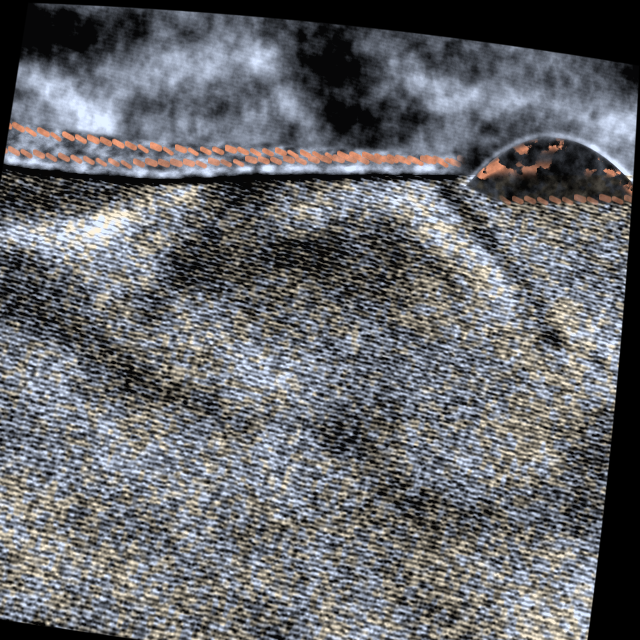
Write a Shadertoy shader that draws this texture.

```glsl
#define TWILL_FREQ 132.0
#define TWILL_SLOPE 0.27
#define TWILL_DEPTH 0.15
#define GRAIN_DEPTH 0.62
#define STITCH_STEP 0.0195
#define THREAD_COLOR vec3(0.86, 0.57, 0.44)
#define SKY_TINT vec3(0.93, 1.0, 1.13)
#define SAND_TINT vec3(1.06, 1.0, 0.88)

float hash(vec2 p) {
    vec3 q = fract(p.xyx * vec3(0.1031, 0.1030, 0.0973));
    q += dot(q, q.yzx + 33.33);
    return fract((q.x + q.y) * q.z);
}

float noise(vec2 p) {
    vec2 i = floor(p), f = fract(p);
    f = f * f * (3.0 - 2.0 * f);
    return mix(mix(hash(i), hash(i + vec2(1, 0)), f.x),
               mix(hash(i + vec2(0, 1)), hash(i + vec2(1, 1)), f.x), f.y);
}

float fbm(vec2 p) {
    float sum = 0.0, amp = 0.5;
    for (int i = 0; i < 5; i++) {
        sum += amp * noise(p);
        p = mat2(1.6, 1.2, -1.2, 1.6) * p + 7.3;
        amp *= 0.5;
    }
    return sum;
}

float segment(vec2 p, vec2 a, vec2 b) {
    vec2 d = b - a;
    return length(p - a - d * clamp(dot(p - a, d) / dot(d, d), 0.0, 1.0));
}

// Soft ridge of width w between two points
float fold(vec2 p, vec2 a, vec2 b, float w) {
    float d = segment(p, a, b) / w;
    return exp(-d * d);
}

// Row of slanted stitches; y is the height above the row
float stitches(float x, float y, float seed, float aa) {
    float cell = floor(x / STITCH_STEP);
    float jitter = hash(vec2(cell, seed)) - 0.5;
    vec2 q = vec2((fract(x / STITCH_STEP) - 0.5) * STITCH_STEP, y - 0.004 * jitter);
    float d = segment(q, vec2(-0.006, 0.003), vec2(0.005, -0.002 + 0.003 * jitter));
    return 1.0 - smoothstep(-aa, aa, d - 0.0042 - 0.002 * jitter);
}

float seamLine(float x) {
    float dip = (x - 0.25) / 0.11;
    return 0.726 + 0.018 * exp(-12.0 * x) - 0.007 * exp(-dip * dip);
}

// Smooth, mottled cloth above the seam
float upperCloth(vec2 p, vec2 w) {
    float s = 0.38 + 1.3 * (fbm(w * vec2(6.0, 10.0) + 3.0) - 0.5);
    s += 0.42 * fold(w, vec2(0.03, 0.88), vec2(0.16, 0.81), 0.022);
    s += 0.32 * fold(w, vec2(0.18, 0.87), vec2(0.42, 0.91), 0.03);
    s += 0.36 * fold(w, vec2(0.42, 0.90), vec2(0.49, 0.80), 0.025);
    s += 0.34 * fold(w, vec2(0.58, 0.93), vec2(0.76, 0.83), 0.026);
    s += 0.28 * fold(w, vec2(0.80, 0.84), vec2(0.97, 0.79), 0.03);
    s -= 0.35 * fold(w, vec2(0.06, 0.95), vec2(0.20, 0.96), 0.04);
    s -= 0.30 * fold(w, vec2(0.22, 0.84), vec2(0.34, 0.83), 0.028);
    s -= 0.30 * fold(w, vec2(0.54, 0.82), vec2(0.66, 0.81), 0.03);
    return s + 0.55 * (fbm(p * vec2(70.0, 55.0)) - 0.5);
}

// Folds below the seam
float lowerCloth(vec2 w) {
    float s = 0.47 + 0.65 * (fbm(w * vec2(5.0, 9.0) + vec2(0, w.x * 3.0)) - 0.5);
    s += 0.32 * fold(w, vec2(0.0, 0.63), vec2(0.16, 0.64), 0.025);
    s += 0.25 * fold(w, vec2(0.16, 0.64), vec2(0.29, 0.70), 0.022);
    s += 0.20 * fold(w, vec2(0.36, 0.66), vec2(0.64, 0.69), 0.035);
    s += 0.22 * fold(w, vec2(0.67, 0.65), vec2(0.97, 0.38), 0.035);
    s += 0.22 * fold(w, vec2(0.88, 0.06), vec2(0.95, 0.02), 0.10);
    s -= 0.26 * fold(w, vec2(0.0, 0.69), vec2(0.22, 0.70), 0.035);
    s -= 0.25 * fold(w, vec2(0.39, 0.70), vec2(0.24, 0.52), 0.035);
    s -= 0.20 * fold(w, vec2(0.42, 0.62), vec2(0.58, 0.60), 0.055);
    s -= 0.42 * fold(w, vec2(0.70, 0.69), vec2(0.86, 0.47), 0.020);
    s -= 0.26 * fold(w, vec2(0.86, 0.47), vec2(0.96, 0.41), 0.012);
    s -= 0.22 * fold(w, vec2(0.0, 0.52), vec2(0.40, 0.33), 0.028);
    s -= 0.20 * fold(w, vec2(0.52, 0.31), vec2(0.65, 0.21), 0.030);
    return s - 0.22 * fold(w, vec2(0.92, 0.30), vec2(0.90, 0.22), 0.05);
}

void mainImage(out vec4 fragColor, in vec2 fragCoord) {
    vec2 p = fragCoord / iResolution.xy;
    float aa = 1.0 / iResolution.y;
    vec2 w = p + 0.045 * (vec2(fbm(p * 9.0), fbm(p * 9.0 + 40.0)) - 0.5);

    // Twill lines broken into short grains
    float v = p.y + TWILL_SLOPE * p.x + 0.012 * fbm(p * 6.0);
    v = TWILL_FREQ * v * (0.8 + 0.2 * v);
    float u = TWILL_FREQ * (p.x - TWILL_SLOPE * p.y);
    float grain = TWILL_DEPTH * sin(6.2832 * v)
                + GRAIN_DEPTH * (noise(vec2(u, v * 2.0)) - 0.5)
                + 0.3 * (noise(vec2(u * 2.1, v * 2.3) + 51.0) - 0.5);

    float seam = p.y - seamLine(p.x);
    float below = 1.0 - smoothstep(-aa, aa, seam);
    float shade = mix(upperCloth(p, w) + 0.08 * grain, lowerCloth(w) + grain, below);

    // Padded seam band with a pale lip and a dark groove
    float bandTop = 0.068 - 0.06 * p.x;
    float strip = 1.0 - smoothstep(0.70, 0.73, p.x);
    float band = strip * (1.0 - below) * (1.0 - smoothstep(0.0, 0.012, seam - bandTop));
    float padding = 0.5 + 1.1 * (fbm(p * vec2(55.0, 80.0)) - 0.5);
    padding += 0.25 * exp(-pow((seam - 0.011) / 0.006, 2.0));
    shade = mix(shade, padding, band);
    shade -= strip * (0.65 * exp(-pow((seam + 0.003) / 0.005, 2.0))
                    + 0.22 * below * exp(seam / 0.015));

    // Raised flap at the right
    float bend = (p.x - 0.86) / 0.14;
    float hump = p.y - 0.785 + 0.085 * bend * bend;
    float hem = p.y - 0.715 + 0.032 * smoothstep(0.70, 0.80, p.x);
    float flap = smoothstep(-aa, aa, -hump) * smoothstep(-0.004, 0.004, hem)
               * smoothstep(0.70, 0.72, p.x);
    float lining = 0.10 + 0.5 * (fbm(p * 65.0) - 0.4);
    shade = mix(shade, lining, flap);
    shade += 0.35 * exp(-pow((hump - 0.004) / 0.006, 2.0)) * smoothstep(0.71, 0.74, p.x) * step(0.0, hem);

    // Cool lights and sandy threads
    shade = clamp(shade, 0.025, 0.96);
    float warmth = noise(vec2(u, v) * 0.8 + 90.0) + fbm(w * 7.0 + 20.0) - 0.5;
    vec3 tint = mix(SKY_TINT, SAND_TINT, below * smoothstep(0.25, 0.75, warmth));
    vec3 color = shade * mix(vec3(1), tint, 0.85);

    // Thread rows and frayed flap edge
    float thread = strip * max(stitches(p.x, seam - bandTop + 0.006, 1.0, aa),
                               0.85 * stitches(p.x + 0.007, seam - 0.023, 2.0, aa));
    float fray = smoothstep(0.48, 0.58, fbm(p * 48.0 + 11.0));
    float edge = exp(-pow((hump + 0.012) / 0.009, 2.0))
               + 0.7 * exp(-pow((p.y - 0.737) / 0.010, 2.0));
    thread = max(thread, flap * fray * min(edge, 1.0));
    float hemRow = smoothstep(0.77, 0.80, p.x) * stitches(p.x, hem - 0.004, 3.0, aa);
    thread = max(thread, 0.5 * hemRow);
    color = mix(color, THREAD_COLOR * (0.72 + 0.55 * fbm(p * 110.0)), thread);

    // Skewed cloth outline on black
    float top = 0.997 - 0.03 * p.x - 0.07 * p.x * p.x - p.y;
    float right = 0.918 + 0.135 * p.y - 0.05 * p.y * p.y - p.x;
    float left = p.x - 0.155 * (p.y - 0.71);
    float bottom = p.y - 0.032 + 0.145 * p.x;
    float inside = min(min(top, right), min(left, bottom));
    color *= smoothstep(-aa, aa, inside);
    fragColor = vec4(clamp(color, 0.0, 1.0), 1.0);
}
```
